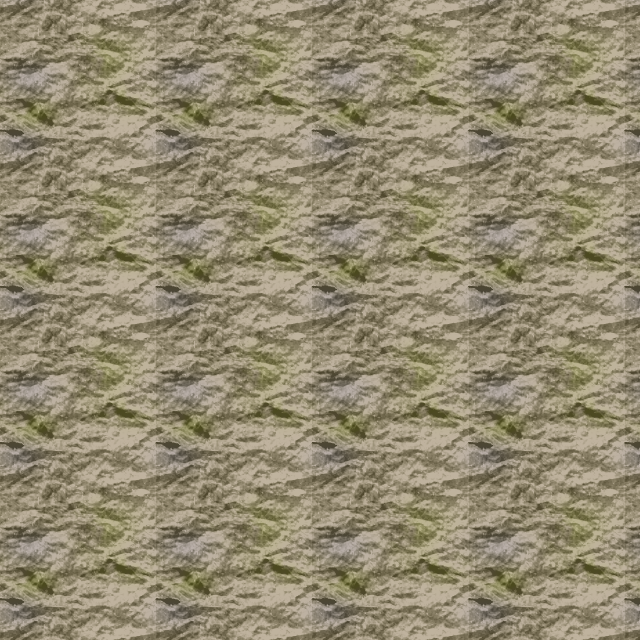
Reproduce this texture procedurally as a three.js fragment shader.

```glsl
// Weathered, mossy rock face: a square stone tile repeated about four times each way.
varying vec2 vUv;

const float REPEATS = 4.096;
const vec3 SHADOW = vec3(0.30, 0.27, 0.17);
const vec3 STONE = vec3(0.58, 0.54, 0.44);
const vec3 PALE = vec3(0.75, 0.70, 0.62);
const vec3 MOSS_TINT = vec3(-0.025, 0.005, -0.085);
const vec3 GREY_TINT = vec3(-0.025, -0.015, 0.045);

float hash(vec2 p, float seed) {
  return fract(sin(dot(p, vec2(127.1, 311.7)) + seed * 17.3) * 43758.5453);
}

// Value noise over a unit tile, wrapping after the given number of cells
float noise(vec2 p, vec2 cells, float seed) {
  vec2 g = p * cells;
  vec2 i = floor(g);
  vec2 f = g - i;
  f = f * f * (3.0 - 2.0 * f);
  vec2 lo = mod(i, cells);
  vec2 hi = mod(i + 1.0, cells);
  float top = mix(hash(lo, seed), hash(vec2(hi.x, lo.y), seed), f.x);
  float bottom = mix(hash(vec2(lo.x, hi.y), seed), hash(hi, seed), f.x);
  return mix(top, bottom, f.y);
}

float fbm(vec2 p, vec2 cells, float seed) {
  float sum = 0.0;
  float amp = 0.5;
  for (int k = 0; k < 5; k++) {
    sum += amp * noise(p, cells, seed + float(k));
    cells *= 2.0;
    amp *= 0.52;
  }
  return sum;
}

vec2 warp(vec2 p, vec2 cells, float amount) {
  return p + amount * (vec2(fbm(p, cells, 31.0), fbm(p, cells, 47.0)) - 0.48);
}

// Chipped surface: broad lumps with sharp creases
float height(vec2 p) {
  vec2 w = warp(p, vec2(4.0, 5.0), 0.13);
  float crease = abs(2.0 * noise(w, vec2(5.0, 8.0), 3.0) - 1.0);
  float chip = abs(2.0 * noise(w, vec2(11.0, 17.0), 9.0) - 1.0);
  return fbm(w, vec2(5.0, 8.0), 12.0) + 0.20 * crease + 0.10 * chip;
}

// Shortest offset from c to p on the wrapping tile
vec2 wrapOffset(vec2 p, vec2 c) {
  return fract(p - c + 0.5) - 0.5;
}

float blob(vec2 p, vec2 c, vec2 radius) {
  vec2 d = wrapOffset(p, c) / radius;
  return exp(-dot(d, d));
}

// Tapered overhang from a to b: lit lip above, shadow beneath
float ledge(vec2 p, vec2 a, vec2 b, float width) {
  vec2 ab = b - a;
  vec2 c = wrapOffset(p, 0.5 * (a + b));
  float t = clamp(dot(c, ab) / dot(ab, ab), -0.5, 0.5);
  vec2 d = c - t * ab;
  float w = width * (1.0 - 1.2 * abs(t));
  vec2 lip = d + vec2(0.0, 1.8 * w);
  return 0.35 * exp(-dot(lip, lip) / (w * w)) - exp(-dot(d, d) / (w * w));
}

// The larger cracks and gouges of one tile
float ledges(vec2 p) {
  float s = 1.3 * ledge(p, vec2(0.00, 0.850), vec2(0.15, 0.842), 0.013);
  s += 0.65 * ledge(p, vec2(0.10, 0.64), vec2(0.33, 0.80), 0.026);
  s += 0.45 * ledge(p, vec2(0.24, 0.68), vec2(0.34, 0.83), 0.016);
  s += 0.60 * ledge(p, vec2(0.50, 0.70), vec2(0.70, 0.59), 0.018);
  s += 0.75 * ledge(p, vec2(0.68, 0.585), vec2(0.98, 0.68), 0.022);
  s += 0.70 * ledge(p, vec2(0.58, 0.15), vec2(0.80, 0.11), 0.018);
  s += 0.50 * ledge(p, vec2(0.02, 0.37), vec2(0.30, 0.42), 0.018);
  s += 0.45 * ledge(p, vec2(0.22, 0.27), vec2(0.36, 0.13), 0.017);
  s += 0.40 * ledge(p, vec2(0.35, 0.20), vec2(0.52, 0.29), 0.016);
  return s;
}

void main() {
  // Tile coordinates, measured from the upper left
  vec2 p = fract(vec2(vUv.x, 1.0 - vUv.y) * REPEATS);

  // Relief lit from above
  vec2 stepToLight = vec2(0.003, 0.008);
  float slope = (height(p + stepToLight) - height(p - stepToLight)) / 0.016;
  float tone = 0.60 + 0.085 * clamp(slope, -4.0, 3.0);
  tone += 0.75 * ledges(warp(p, vec2(9.0), 0.09));

  // Broad light and dark areas, with the step at the tile's side
  float pale = blob(p, vec2(0.90, 0.30), vec2(0.10, 0.16))
             + blob(p, vec2(0.37, 0.56), vec2(0.09, 0.10))
             + blob(p, vec2(0.70, 0.03), vec2(0.22, 0.06));
  tone += 0.13 * pale + 0.14 * (smoothstep(0.0, 0.9, p.x) - 0.55);
  tone += 0.25 * (fbm(p, vec2(4.0), 71.0) - 0.48);

  // Gritty grain and pale specks
  tone += 0.26 * (noise(p, vec2(61.0), 5.0) - 0.5);
  tone += 0.22 * (noise(p, vec2(113.0), 8.0) - 0.5);
  tone += 0.30 * smoothstep(0.86, 0.98, noise(p, vec2(53.0), 15.0));

  // Olive moss and bare grey stone
  float moss = blob(p, vec2(0.62, 0.36), vec2(0.25, 0.16))
             + blob(p, vec2(0.82, 0.64), vec2(0.20, 0.09))
             + blob(p, vec2(0.22, 0.73), vec2(0.14, 0.09));
  float grey = blob(p, vec2(0.20, 0.50), vec2(0.18, 0.11))
             + blob(p, vec2(0.12, 0.92), vec2(0.16, 0.10));
  moss *= smoothstep(0.25, 0.65, fbm(p, vec2(7.0, 9.0), 83.0));

  tone = clamp(tone, 0.0, 1.0);
  vec3 color = mix(SHADOW, STONE, smoothstep(-0.10, 0.68, tone));
  color = mix(color, PALE, smoothstep(0.52, 1.0, tone));
  color += MOSS_TINT * moss + GREY_TINT * grey;
  gl_FragColor = vec4(color, 1.0);
}
```
